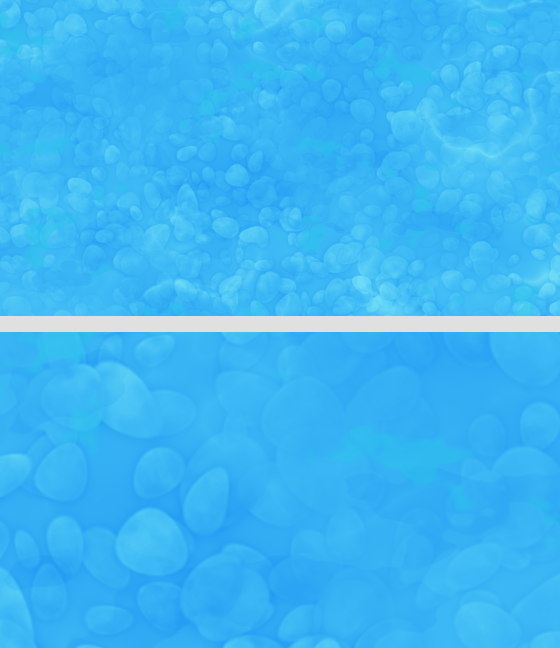
Top: the whole. Bottom: its middle third, enlarged.
Reproduce this texture procedurally as a Shadertoy shader.

```glsl
// Pale pebbles under clear blue pool water with soft caustic light.
#define DEEP_BLUE vec3(0.14, 0.615, 0.95)
#define MID_BLUE vec3(0.24, 0.73, 0.96)
#define PALE_BLUE vec3(0.43, 0.86, 0.965)
#define TEAL vec3(0.17, 0.77, 0.92)
#define PEBBLE_CELL 0.092
#define PEBBLE_CONTRAST 1.3
#define EDGE_SOFTNESS 0.0014
#define CAUSTIC_SCALE 4.8
#define CAUSTIC_GAIN 1.75
#define SWELL_GAIN 2.7
#define TONE_OFFSET -0.2

float hash(vec2 p) {
    return fract(sin(dot(p, vec2(127.1, 311.7))) * 43758.5453);
}

vec2 hash2(vec2 p) {
    return vec2(hash(p), hash(p + 37.7));
}

float noise(vec2 p) {
    vec2 i = floor(p), f = fract(p);
    f = f * f * (3.0 - 2.0 * f);
    return mix(mix(hash(i), hash(i + vec2(1, 0)), f.x),
               mix(hash(i + vec2(0, 1)), hash(i + vec2(1, 1)), f.x), f.y);
}

float fbm(vec2 p) {
    float sum = 0.0, amp = 0.533;
    for (int i = 0; i < 4; i++) {
        sum += amp * noise(p);
        p = mat2(0.8, 0.6, -0.6, 0.8) * p * 2.03 + 11.3;
        amp *= 0.5;
    }
    return sum;
}

// Paints one layer of overlapping stones over the tone below.
float pebbleLayer(float tone, vec2 p, float cell, float density, float seed) {
    vec2 g = p / cell, id = floor(g);
    float soft = (EDGE_SOFTNESS + 0.6 / iResolution.y) / cell;
    float mottle = fbm(g * 4.0 + seed) - 0.5;
    for (int y = -1; y <= 1; y++)
    for (int x = -1; x <= 1; x++) {
        vec2 c = id + vec2(x, y), key = c + seed;
        if (hash(key + 5.1) > density) continue;
        vec2 q = g - c - 0.5 - 0.6 * (hash2(key) - 0.5);
        float turn = 6.2832 * hash(key + 9.4);
        vec2 axis = vec2(cos(turn), sin(turn));
        vec2 local = vec2(dot(q, axis), dot(q, vec2(-axis.y, axis.x)));
        float size = mix(0.32, 0.54, hash(key + 2.3));
        vec2 radii = size * vec2(1.0, mix(0.58, 0.92, hash(key + 7.9)));
        local.y *= 1.0 + 0.18 * local.x / size;
        float k = length(local / radii);
        float d = (k - 1.0) * radii.y;

        // Contact shadow, then the domed and mottled body with a thin rim.
        tone -= 0.6 * exp(-max(d, 0.0) * 16.0) * smoothstep(0.25, 0.0, d);
        float body = 0.8 * (hash(key + 4.6) - 0.45);
        body += 0.6 * dot(q, vec2(-0.5, 0.85)) / size;
        body += 0.4 * (1.0 - k * k) + 1.7 * mottle;
        body += 0.25 * smoothstep(-0.08, -0.03, d);
        float visible = mix(0.65, 1.0, hash(key + 3.2));
        tone = mix(tone, body, visible * smoothstep(soft, -soft, d));
    }
    return tone;
}

// Folded threads of light, thin cores within wide glows.
float caustics(vec2 p) {
    vec2 warp = vec2(fbm(p * 0.7 + 3.0), fbm(p * 0.7 + 17.0)) - 0.5;
    vec2 q = p * vec2(0.65, 1.0) + 1.9 * warp;
    float ridgeA = 1.0 - abs(2.0 * noise(q) - 1.0);
    float ridgeB = 1.0 - abs(2.0 * noise(q * 1.7 + 8.5) - 1.0);
    float threads = 0.45 * pow(ridgeA, 5.0) + 0.45 * pow(ridgeA, 18.0);
    threads += 0.45 * pow(ridgeB, 9.0);
    return threads * mix(0.25, 1.0, smoothstep(0.25, 0.7, noise(p * 0.7 + 41.0)));
}

void mainImage(out vec4 fragColor, in vec2 fragCoord) {
    vec2 p = fragCoord / iResolution.y;
    vec2 bent = p + 0.018 * (vec2(noise(p * 14.0), noise(p * 14.0 + 50.0)) - 0.5);

    // Three generations of stones, the smallest at the bottom.
    float stones = pebbleLayer(-0.3, bent + 0.057, PEBBLE_CELL * 0.72, 0.8, 129.0);
    stones = pebbleLayer(stones, bent, PEBBLE_CELL * 1.2, 0.6, 13.0);
    stones = pebbleLayer(stones, bent + 0.031, PEBBLE_CELL * 0.9, 0.6, 71.0);

    // Water veils some stones and slowly shifts the brightness.
    float clarity = mix(0.4, 1.0, smoothstep(0.36, 0.58, fbm(p * 4.0 + 23.0)));
    float tone = TONE_OFFSET + PEBBLE_CONTRAST * stones * clarity;
    tone += SWELL_GAIN * (fbm(p * vec2(2.8, 4.0) + 6.0) - 0.5);
    tone += CAUSTIC_GAIN * caustics(p * CAUSTIC_SCALE);

    // Ragged flat patches: deep blue hollows and a few teal stains.
    float ragged = fbm(p * vec2(6.0, 10.0) + 61.0);
    tone -= 0.5 * smoothstep(0.60, 0.615, ragged);
    float stain = smoothstep(0.68, 0.73, fbm(p * vec2(9.0, 13.0) + 90.0));

    vec3 color = mix(MID_BLUE, DEEP_BLUE, clamp(-tone * 0.42, 0.0, 1.0));
    color = mix(color, PALE_BLUE, clamp(tone * 0.42, 0.0, 1.0));
    color = mix(color, TEAL, 0.5 * stain);
    fragColor = vec4(color, 1.0);
}
```
